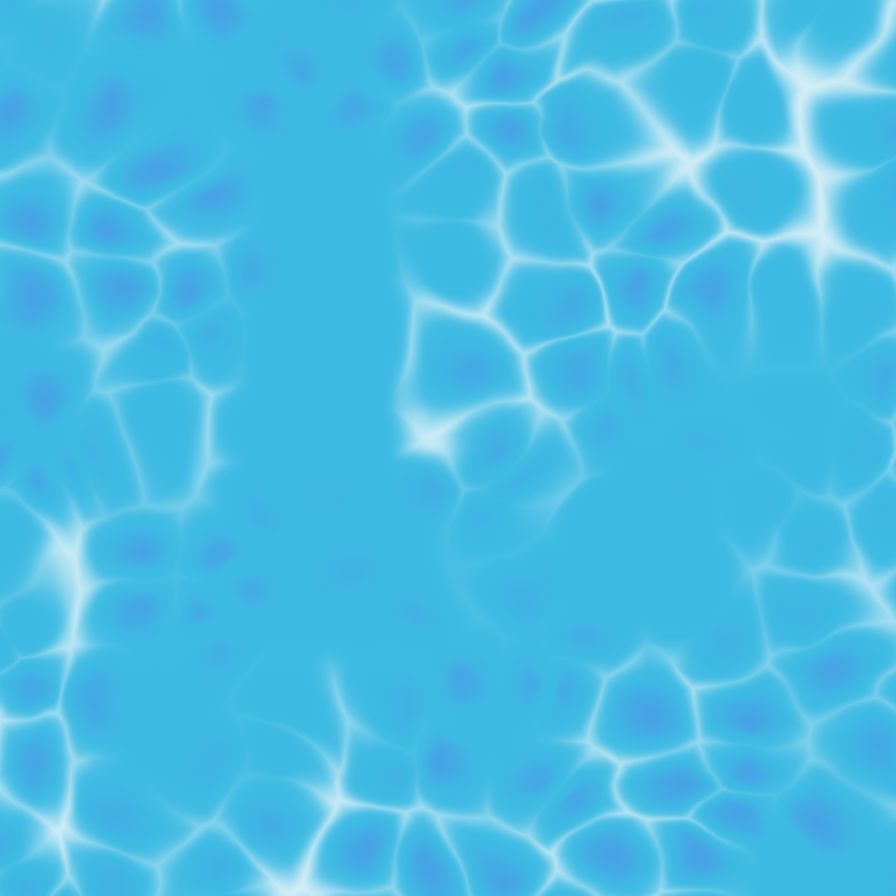
Write a Shadertoy shader that draws this texture.

```glsl
// Sunlit pool water: a web of soft white caustics over clear blue.
// Warped Voronoi distances give creases between cells, bright pools in the
// gaps and deep blue cell centres; slow noise fades the light in and out.

#define CELLS 11.0        // cells across the canvas
#define JITTER 0.95       // irregularity of the cells
#define WARP 0.30         // bend of the web, in cells
#define CREASE_WIDTH 0.20 // spread of the light lines, in cells
#define CREASE_GAIN 0.85
#define POOL_GAIN 0.60
#define PATCHES 5.5       // light patches across the canvas
#define WATER vec3(0.24, 0.73, 0.89)
#define DEEP  vec3(0.28, 0.63, 0.90)
#define SHINE vec3(0.93, 0.965, 0.98)

float hash(vec2 p) {
    return fract(sin(dot(p, vec2(127.1, 311.7))) * 43758.545);
}

vec2 hash2(vec2 p) {
    return vec2(hash(p), hash(p + 57.3));
}

// Smooth value noise in 0..1
float noise(vec2 p) {
    vec2 i = floor(p), f = fract(p);
    f = f * f * f * (f * (f * 6.0 - 15.0) + 10.0);
    float low = mix(hash(i), hash(i + vec2(1, 0)), f.x);
    float high = mix(hash(i + vec2(0, 1)), hash(i + vec2(1, 1)), f.x);
    return mix(low, high, f.y);
}

vec2 noise2(vec2 p) {
    return vec2(noise(p), noise(p + 31.7)) - 0.5;
}

// Distances to the nearest and second nearest cell points
vec2 cellDistances(vec2 p) {
    vec2 cell = floor(p);
    vec2 nearest = vec2(9.0);
    for (int y = -2; y <= 2; y++) {
        for (int x = -2; x <= 2; x++) {
            vec2 id = cell + vec2(x, y);
            vec2 point = id + 0.5 + JITTER * (hash2(id) - 0.5);
            float d = distance(p, point);
            nearest.y = min(nearest.y, max(nearest.x, d));
            nearest.x = min(nearest.x, d);
        }
    }
    return nearest;
}

void mainImage(out vec4 fragColor, in vec2 fragCoord) {
    vec2 uv = fragCoord / iResolution.y;

    // Bend the cells at a broad and a fine scale
    vec2 p = uv * CELLS;
    p += 2.0 * WARP * noise2(p * 0.7 + 4.0);
    p += 0.4 * WARP * noise2(p * 2.3 + 9.0);
    vec2 dist = cellDistances(p);
    float gap = dist.y - dist.x;

    // Slow changes of light, line width and depth
    float lit = smoothstep(0.22, 0.75, noise(uv * PATCHES + 2.0));
    float spread = mix(0.6, 1.4, noise(uv * PATCHES * 1.4 + 17.0));
    float depth = smoothstep(0.15, 0.7, noise(uv * PATCHES + 40.0));

    // Creases pinch between cells and widen where several cells meet
    float width = CREASE_WIDTH * spread * (0.25 + 1.6 * dist.x * dist.x);
    float softGap = sqrt(gap * gap + 0.0006) - 0.02;
    float crease = exp(-softGap / width) * smoothstep(0.15, 0.95, dist.x);
    float pool = smoothstep(0.55, 1.05, dist.x);
    float light = lit * (CREASE_GAIN * crease + POOL_GAIN * pool);
    light = 1.0 - exp(-1.35 * light);

    // Blue hollows in the middle of open cells
    float hollow = smoothstep(0.55, 0.0, dist.x) * smoothstep(0.1, 0.6, gap);

    vec3 color = mix(WATER, DEEP, 0.9 * hollow * depth);
    color = mix(color, SHINE, clamp(light, 0.0, 1.0));
    fragColor = vec4(color, 1.0);
}
```
